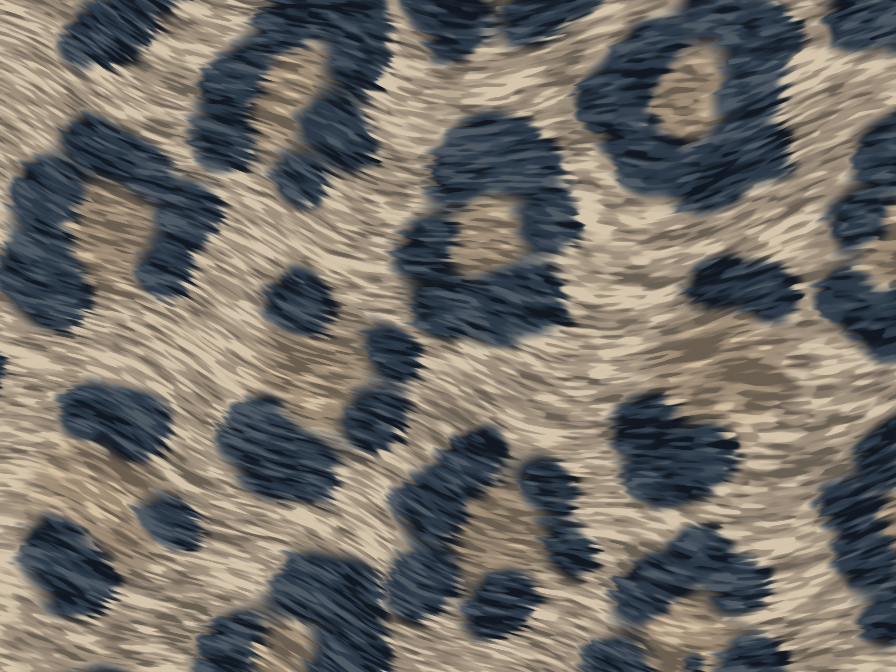
Write a Shadertoy shader that draws this texture.

```glsl
const vec2  CELL          = vec2(0.30, 0.43);   // rosette spacing, canvas height = 1
const float JITTER        = 0.14;
const vec2  RING_RADII    = vec2(0.100, 0.142);
const int   SPOTS         = 8;                  // spots around one rosette
const float SPOT_RADIUS   = 0.047;
const float GAP_CHANCE    = 0.12;
const float CENTRE_CHANCE = 0.18;
const float MERGE         = 55.0;               // higher keeps spots more separate
const float EDGE          = 0.010;
const float FUR_ANGLE     = -0.15;
const float FUR_BEND      = 0.12;
const float FUR_RAGGED    = 0.042;
const float FUR_CONTRAST  = 2.0;

const vec3 TAN_SHADOW  = vec3(0.41, 0.375, 0.33);
const vec3 TAN_MID     = vec3(0.62, 0.56, 0.49);
const vec3 TAN_LIGHT   = vec3(0.83, 0.77, 0.67);
const vec3 DARK_SHADOW = vec3(0.07, 0.095, 0.13);
const vec3 DARK_MID    = vec3(0.17, 0.225, 0.285);
const vec3 DARK_SHEEN  = vec3(0.31, 0.35, 0.39);

const float TAU = 6.28318;

vec2 hash2(vec2 p) {
    vec3 q = fract(p.xyx * vec3(0.1031, 0.1030, 0.0973));
    q += dot(q, q.yzx + 33.33);
    return fract((q.xx + q.yz) * q.zy);
}

mat2 rotation(float a) {
    float c = cos(a), s = sin(a);
    return mat2(c, s, -s, c);
}

// Soft cellular noise: every cell carries its own shade
float strands(vec2 p) {
    vec2 base = floor(p);
    float shade = 0.0, total = 0.0;
    for (int j = -1; j <= 1; j++)
    for (int i = -1; i <= 1; i++) {
        vec2 id = base + vec2(i, j);
        vec2 d = id + hash2(id) - p;
        float w = exp(-7.0 * dot(d, d));
        shade += w * hash2(id + 71.7).x;
        total += w;
    }
    return shade / total;
}

// Signed distance to one broken ring of merged spots
float rosette(vec2 p, vec2 id) {
    vec2 rnd = hash2(id + 13.1);
    p = p * rotation(mix(-0.75, 0.1, rnd.x));
    vec2 radii = RING_RADII * (0.86 + 0.2 * hash2(id + 5.3));
    float sum = 0.0;
    for (int k = 0; k < SPOTS; k++) {
        vec2 key = id * 9.0 + float(k) * 1.7;
        vec2 size = hash2(key);
        vec2 shift = hash2(key + 40.0) - 0.5;
        float a = TAU * (float(k) + 0.4 * shift.x) / float(SPOTS);
        vec2 spot = radii * (1.0 + 0.24 * shift.y) * vec2(cos(a), sin(a));
        float d = length(p - spot) - SPOT_RADIUS * mix(0.82, 1.16, size.x);
        sum += step(GAP_CHANCE, size.y) * exp(-MERGE * d);
    }
    float d = -log(sum + 1e-9) / MERGE;
    float centre = length(p - 0.04 * (rnd - 0.5)) - 0.018;
    return rnd.y < CENTRE_CHANCE ? min(d, centre) : d;
}

// x: distance to the dark markings, y: how far inside a rosette
vec2 coat(vec2 p) {
    vec2 g = p / CELL;
    vec2 result = vec2(1.0, 0.0);
    for (int i = -1; i <= 1; i++) {
        float column = floor(g.x) + float(i);
        float stagger = 0.5 * mod(column, 2.0);
        for (int j = -1; j <= 1; j++) {
            vec2 id = vec2(column, floor(g.y - stagger) + float(j));
            vec2 centre = id + 0.5 + vec2(0.0, stagger) + JITTER * (hash2(id) - 0.5);
            vec2 local = p - centre * CELL;
            result.x = min(result.x, rosette(local, id));
            result.y = max(result.y, 1.0 - smoothstep(0.07, 0.13, length(local)));
        }
    }
    return result;
}

vec3 ramp(vec3 low, vec3 mid, vec3 high, float t) {
    return mix(mix(low, mid, smoothstep(0.0, 0.5, t)), high, smoothstep(0.5, 1.0, t));
}

void mainImage(out vec4 fragColor, in vec2 fragCoord) {
    vec2 p = fragCoord / iResolution.y;

    // Bending hair coordinates: x along, y across
    vec2 hair = p * rotation(FUR_ANGLE);
    float bend = 3.2 * p.x + 1.5 * p.y - 1.73;
    hair.y += FUR_BEND * sin(bend) + 0.012 * sin(14.0 * p.x - 9.0 * p.y);
    float clump  = strands(hair * vec2(9.0, 40.0));
    float lock   = strands(hair * vec2(22.0, 105.0) + 31.0);
    float strand = strands(hair * vec2(36.0, 200.0) + 67.0);
    float fur = 0.5 + FUR_CONTRAST * (0.22 * clump + 0.36 * lock + 0.42 * strand - 0.5);

    // Hair drags the outline of the markings along its direction
    float lean = FUR_ANGLE - 3.2 * FUR_BEND * cos(bend);
    vec2 along = vec2(cos(lean), sin(lean));
    vec2 wobble = 0.012 * sin(p.yx * vec2(23.0, 19.0) + vec2(1.0, 2.6));
    vec2 marks = coat(p + wobble + along * FUR_RAGGED * (0.5 * lock + 0.5 * strand - 0.5) + 3.0);
    float dark = 1.0 - smoothstep(-EDGE, EDGE, marks.x);

    // Broad light over the coat
    float light = 0.08 * sin(3.1 * p.x + 2.0 * p.y + 0.6) + 0.05 * sin(5.0 * p.y - 4.0 * p.x);
    vec3 tawny = ramp(TAN_SHADOW, TAN_MID, TAN_LIGHT, fur + 0.09 + 0.5 * light - 0.25 * marks.y);
    tawny *= mix(vec3(1.0), vec3(1.0, 0.98, 0.95), marks.y);
    vec3 black = ramp(DARK_SHADOW, DARK_MID, DARK_SHEEN, fur + light - 0.02);

    fragColor = vec4(mix(tawny, black, dark), 1.0);
}
```
